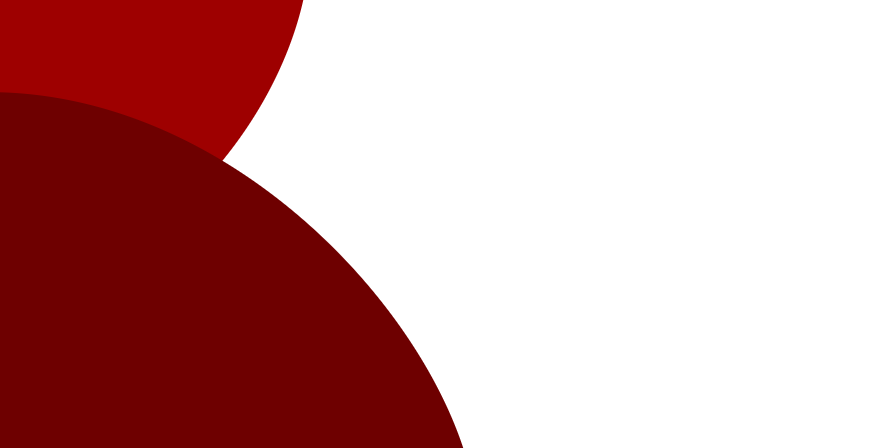
Write a Shadertoy shader that draws this background.

```glsl
// Two overlapping red hills with curved edges in the left corner of a white field.

const vec3 WHITE = vec3(1.0);
const vec3 BRIGHT_RED = vec3(0.62, 0.0, 0.0);
const vec3 DARK_RED = vec3(0.43, 0.0, 0.0);

// Point on a cubic Bezier curve.
vec2 bezier(vec2 a, vec2 b, vec2 c, vec2 d, float t) {
    float s = 1.0 - t;
    return s * s * s * a + 3.0 * s * s * t * b + 3.0 * s * t * t * c + t * t * t * d;
}

// Direction of travel along the curve.
vec2 bezierTangent(vec2 a, vec2 b, vec2 c, vec2 d, float t) {
    float s = 1.0 - t;
    return s * s * (b - a) + 2.0 * s * t * (c - b) + t * t * (d - c);
}

// Coverage of the area below a curve whose x rises steadily with t.
float fillBelow(vec2 p, vec2 a, vec2 b, vec2 c, vec2 d, float pixel) {
    // Bisect for the curve parameter at p.x, running slightly past the end.
    float low = 0.0;
    float high = 1.1;
    for (int i = 0; i < 18; i++) {
        float middle = 0.5 * (low + high);
        if (bezier(a, b, c, d, middle).x < p.x) low = middle;
        else high = middle;
    }
    float t = 0.5 * (low + high);

    // Turn the vertical gap into a distance across the edge.
    vec2 tangent = normalize(bezierTangent(a, b, c, d, t));
    float edgeDistance = (p.y - bezier(a, b, c, d, t).y) * tangent.x;
    return clamp(0.5 - edgeDistance / pixel, 0.0, 1.0);
}

void mainImage(out vec4 fragColor, in vec2 fragCoord) {
    // One unit is the canvas height.
    float pixel = 1.0 / iResolution.y;
    vec2 p = fragCoord * pixel;

    // Upper shape: its right edge is a curve of x over y, so the axes swap.
    float upperShape = fillBelow(p.yx, vec2(0.61, 0.47), vec2(0.74, 0.585),
                                 vec2(0.88, 0.65), vec2(1.0, 0.677), pixel);

    // Lower hill: falls from the left side to the bottom of the canvas.
    float lowerHill = fillBelow(p, vec2(0.0, 0.794), vec2(0.5, 0.78),
                                vec2(0.9185, 0.35), vec2(1.034, 0.0), pixel);

    // Layers from back to front.
    vec3 color = mix(WHITE, BRIGHT_RED, upperShape);
    color = mix(color, DARK_RED, lowerHill);
    fragColor = vec4(color, 1.0);
}
```
